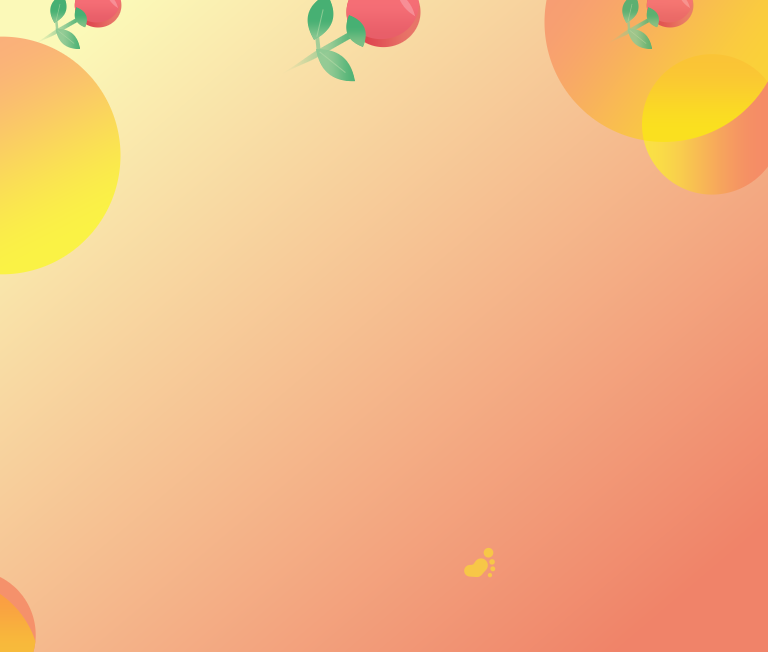
A Shadertoy shader for this background:

```glsl
const vec2 CANVAS = vec2(768.0, 650.0);
const vec3 LEAF_GREEN = vec3(0.28, 0.69, 0.45);
const vec3 PALE_GREEN = vec3(0.56, 0.79, 0.58);

// Antialiased coverage of a signed distance in canvas units
float cover(float d) {
    return clamp(0.5 - d * iResolution.y / CANVAS.y, 0.0, 1.0);
}

float disc(vec2 p, vec2 center, float radius) {
    return length(p - center) - radius;
}

float capsule(vec2 p, vec2 a, vec2 b, float radius) {
    vec2 ab = b - a;
    float h = clamp(dot(p - a, ab) / dot(ab, ab), 0.0, 1.0);
    return length(p - a - ab * h) - radius;
}

// Pointed oval running from base to tip
float leaf(vec2 p, vec2 base, vec2 tip, float halfWidth) {
    vec2 axis = tip - base;
    float h = dot(p - base, axis) / dot(axis, axis);
    float across = dot(p - base, vec2(-axis.y, axis.x)) / length(axis);
    return abs(across) - halfWidth * 4.0 * h * (1.0 - h);
}

float ellipse(vec2 p, vec2 center, vec2 radii) {
    return (length((p - center) / radii) - 1.0) * min(radii.x, radii.y);
}

float smoothUnion(float a, float b, float k) {
    float h = max(k - abs(a - b), 0.0) / k;
    return min(a, b) - h * h * k * 0.25;
}

vec3 drawRose(vec3 color, vec2 q, float size) {
    // Stem fading out towards its lower end
    float stem = capsule(q, vec2(0.0, 5.0), vec2(-67.0, -33.0), mix(0.5, 3.2, smoothstep(-65.0, -30.0, q.x)));
    color = mix(color, mix(PALE_GREEN, LEAF_GREEN, smoothstep(-25.0, 5.0, q.x)),
                cover(stem * size) * 0.9 * smoothstep(-72.0, -12.0, q.x));
    float branch = capsule(q, vec2(-31.0, -14.0), vec2(-33.0, 5.0), 2.0);
    color = mix(color, PALE_GREEN, 0.8 * cover(branch * size));

    // Two leaves with pale midribs
    float upper = leaf(q, vec2(-36.0, 0.0), vec2(-23.0, 46.0), 12.5);
    color = mix(color, mix(PALE_GREEN, LEAF_GREEN, smoothstep(-2.0, 22.0, q.y)), cover(upper * size));
    float lower = leaf(q, vec2(-34.0, -9.0), vec2(5.0, -41.0), 11.0);
    color = mix(color, mix(PALE_GREEN, LEAF_GREEN, smoothstep(-25.0, 6.0, q.x)), 0.95 * cover(lower * size));
    float ribs = min(capsule(q, vec2(-33.0, 4.0), vec2(-27.0, 30.0), 0.5),
                     capsule(q, vec2(-30.0, -12.0), vec2(-5.0, -32.0), 0.5));
    color = mix(color, vec3(0.72, 0.86, 0.66), 0.6 * cover(ribs * size));

    // Bud: dark outer petal, bright inner petal and a highlight
    float bud = ellipse(q, vec2(33.5, 28.0), vec2(37.0, 35.0));
    color = mix(color, mix(vec3(0.87, 0.27, 0.31), vec3(0.91, 0.46, 0.41), smoothstep(10.0, 65.0, q.x)),
                cover(bud * size));
    float petal = max(bud, ellipse(q, vec2(31.0, 36.0), vec2(38.0, 35.0)));
    color = mix(color, mix(vec3(0.91, 0.37, 0.41), vec3(0.96, 0.43, 0.46), smoothstep(2.0, 38.0, q.y)),
                cover(petal * size));
    float shine = leaf(q, vec2(65.0, 24.0), vec2(47.0, 48.0), 3.2);
    color = mix(color, vec3(0.97, 0.60, 0.63), 0.75 * cover(max(shine, bud + 1.0) * size));

    // Sepal
    float sepal = leaf(q, vec2(13.0, -7.0), vec2(-1.0, 25.0), 9.0);
    return mix(color, mix(vec3(0.48, 0.75, 0.52), LEAF_GREEN, smoothstep(-4.0, 14.0, q.y)), cover(sepal * size));
}

void mainImage(out vec4 fragColor, in vec2 fragCoord) {
    vec2 uv = fragCoord / iResolution.xy;
    vec2 p = uv * CANVAS;

    // Diagonal backdrop
    float diagonal = 0.5 * (uv.x + 1.0 - uv.y);
    vec3 color = mix(vec3(0.985, 0.975, 0.72), vec3(0.94, 0.515, 0.41), clamp((diagonal - 0.08) / 0.82, 0.0, 1.0));

    // Left sun
    vec2 left = (p - vec2(2.0, 495.0)) / 118.5;
    color = mix(color, mix(vec3(0.98, 0.69, 0.48), vec3(0.98, 0.95, 0.27),
                smoothstep(-0.95, 0.95, dot(left, vec2(0.45, -0.89)))), cover((length(left) - 1.0) * 118.5));

    // Overlapping pair at the upper right
    float large = disc(p, vec2(664.0, 628.0), 119.5);
    float small = disc(p, vec2(712.0, 526.0), 70.0);
    float sweep = dot(p - vec2(664.0, 628.0), vec2(0.8, -0.6)) / 119.5;
    color = mix(color, mix(vec3(0.97, 0.62, 0.45), vec3(0.98, 0.82, 0.22), smoothstep(-0.9, 1.0, sweep)), cover(large));
    vec3 smallColor = mix(vec3(0.98, 0.88, 0.27), vec3(0.96, 0.55, 0.40), smoothstep(642.0, 765.0, p.x));
    vec3 overlapColor = mix(vec3(0.98, 0.88, 0.12), vec3(0.98, 0.77, 0.21), smoothstep(515.0, 590.0, p.y));
    color = mix(color, mix(smallColor, overlapColor, cover(large)), cover(small));

    // Nested discs in the lower left corner
    float outer = disc(p, vec2(-29.0, 17.0), 64.7);
    float inner = max(outer, disc(p, vec2(-52.0, -18.0), 92.0));
    color = mix(color, vec3(0.96, 0.57, 0.42), cover(outer));
    color = mix(color, mix(vec3(0.97, 0.73, 0.23), vec3(0.98, 0.62, 0.26), smoothstep(0.0, 60.0, p.y)), cover(inner));

    // Small footprint: sole, big toe, then a fan of toes
    vec2 ball = vec2(480.0, 85.0);
    float foot = smoothUnion(capsule(p, vec2(470.0, 81.0), vec2(477.0, 80.5), 5.8),
                             disc(p, vec2(481.0, 86.5), 6.8), 4.0);
    foot = min(foot, disc(p, vec2(488.5, 99.0), 4.8));
    for (int i = 0; i < 3; i++) {
        float angle = 0.38 - 0.54 * float(i);
        foot = min(foot, disc(p, ball + 13.0 * vec2(cos(angle), sin(angle)), 2.7 - 0.3 * float(i)));
    }
    color = mix(color, vec3(0.97, 0.78, 0.28), cover(foot));

    // Roses along the top, the middle one larger
    for (int i = 0; i < 3; i++) {
        bool middle = i == 1;
        float size = middle ? 1.0 : 0.63;
        vec2 anchor = middle ? vec2(350.0, 610.0) : vec2(77.0 + 286.0 * float(i), 627.0);
        vec3 rose = drawRose(color, (p - anchor) / size, size);
        color = mix(color, rose, i == 2 ? 0.88 : 1.0);
    }

    fragColor = vec4(color, 1.0);
}
```
